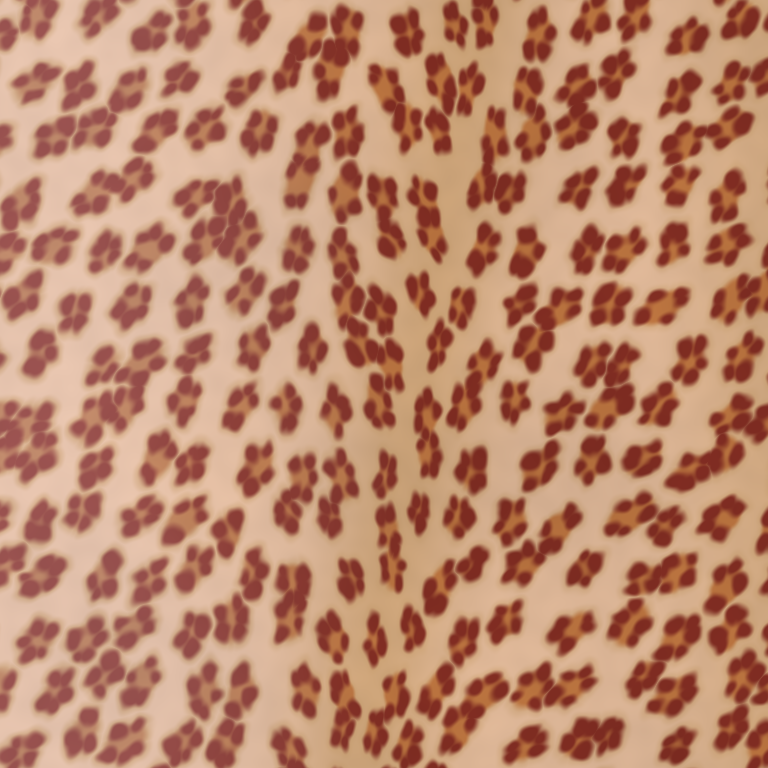
Reproduce this pattern procedurally as a Shadertoy shader.

```glsl
const vec3 CREAM      = vec3(0.90, 0.765, 0.68);
const vec3 ROSE_CREAM = vec3(0.85, 0.70, 0.58);
const vec3 TAN        = vec3(0.77, 0.61, 0.43);
const vec3 PALE_CORE  = vec3(0.75, 0.54, 0.42);
const vec3 AMBER_CORE = vec3(0.71, 0.44, 0.24);
const vec3 MAUVE      = vec3(0.60, 0.32, 0.31);
const vec3 MAROON     = vec3(0.49, 0.17, 0.13);

const vec2 GRID = vec2(15.0, 14.0);
const int BLOBS = 5;
const float TAU = 6.2831853;

vec2 hash2(vec2 p) {
    vec3 q = fract(p.xyx * vec3(0.1031, 0.1030, 0.0973));
    q += dot(q, q.yzx + 33.33);
    return fract((q.xx + q.yz) * q.zy);
}

float gradientDot(vec2 cell, vec2 offset) {
    float a = TAU * hash2(cell + 71.0).x;
    return dot(vec2(cos(a), sin(a)), offset);
}

float gradientNoise(vec2 p) {
    vec2 i = floor(p), f = fract(p);
    vec2 u = f * f * f * (f * (f * 6.0 - 15.0) + 10.0);
    vec2 e = vec2(0.0, 1.0);
    float low  = mix(gradientDot(i, f), gradientDot(i + e.yx, f - e.yx), u.x);
    float high = mix(gradientDot(i + e.xy, f - e.xy), gradientDot(i + e.yy, f - e.yy), u.x);
    return mix(low, high, u.y);
}

float smoothMin(float a, float b, float k) {
    float h = max(k - abs(a - b), 0.0) / k;
    return min(a, b) - 0.25 * h * h * k;
}

float ellipse(vec2 p, vec2 radii) {
    return (length(p / radii) - 1.0) * min(radii.x, radii.y);
}

vec2 rotate(vec2 p, float a) {
    float c = cos(a), s = sin(a);
    return vec2(c * p.x + s * p.y, c * p.y - s * p.x);
}

float bell(float x, float width) {
    return exp(-x * x / (width * width));
}

// Centre line of the slanted fold in the cloth
float foldLine(float y) {
    return mix(0.47, 0.62, y);
}

// Spots lean right at both sides and stand upright near the middle
float furAngle(vec2 p) {
    return 0.88 + 0.92 * bell(p.x - foldLine(p.y) + 0.06, 0.17);
}

// One rosette: x = distance to the dark ring, y = distance to the core
vec2 rosette(vec2 p, vec2 id) {
    vec2 shape = hash2(id + 19.0);
    vec2 ring = vec2(0.026, 0.0145) * mix(0.68, 1.08, sqrt(shape.x));
    ring.x *= mix(0.82, 1.08, shape.y);
    float dark = 1.0;
    for (int i = 0; i < BLOBS; i++) {
        vec2 r = hash2(id * 3.7 + float(i) * 13.1 + 5.0);
        float a = TAU * (float(i) + 0.75 * r.x + shape.y) / float(BLOBS);
        vec2 centre = ring * vec2(cos(a), sin(a));
        vec2 radii = vec2(0.0130, 0.0088) * mix(0.72, 1.15, r.y);
        dark = smoothMin(dark, ellipse(p - centre, radii), 0.004);
    }
    return vec2(dark, ellipse(p, ring * 1.08));
}

// Nearest ring and core over the jittered grid
vec2 spots(vec2 p) {
    vec2 home = floor(p * GRID), nearest = vec2(1.0);
    for (int y = -1; y <= 1; y++)
    for (int x = -1; x <= 1; x++) {
        vec2 id = home + vec2(x, y);
        vec2 rnd = hash2(id);
        float stagger = 0.25 * (mod(id.y, 2.0) - 0.5);
        vec2 centre = (id + 0.5 + 0.46 * (rnd - 0.5) + vec2(stagger, 0.0)) / GRID;
        float angle = furAngle(centre) + 0.6 * (hash2(id + 47.0).x - 0.5);
        nearest = min(nearest, rosette(rotate(p - centre, angle), id));
    }
    return nearest;
}

float coverage(float d, float softness) {
    return 1.0 - smoothstep(-softness, softness, d);
}

void mainImage(out vec4 fragColor, in vec2 fragCoord) {
    vec2 uv = fragCoord / iResolution.y;
    float across = uv.x - foldLine(uv.y);

    // Squeeze the print into the fold and roughen its outlines
    vec2 p = uv + vec2(0.018 * tanh(across / 0.06), 0.0);
    p += 0.006 * vec2(gradientNoise(uv * 42.0), gradientNoise(uv * 42.0 + 37.0));
    vec2 d = spots(p);

    // Lighting: washed out at the left, warm in the fold and at the right edge
    float mottling = gradientNoise(uv * 4.0);
    float warm = smoothstep(0.08, 0.58, uv.x + 0.12 * mottling);
    float shade = 0.75 * bell(across, 0.085) + 0.55 * smoothstep(0.82, 1.02, uv.x);
    vec3 cloth = mix(mix(CREAM, ROSE_CREAM, warm), TAN, min(shade, 1.0));
    vec3 core = mix(PALE_CORE, AMBER_CORE, warm);
    vec3 dark = mix(MAUVE, MAROON, warm);

    // Layers: cloth, tan fringe, core, dark ring
    float fringe = 1.0 - smoothstep(0.0, 0.010, min(d.x, d.y));
    vec3 color = mix(cloth, TAN, 0.6 * fringe);
    color = mix(color, core, coverage(d.y, 0.004));
    color = mix(color, dark, coverage(d.x, 0.0038));
    color *= 1.0 + 0.05 * mottling + 0.03 * gradientNoise(uv * 30.0);
    fragColor = vec4(color, 1.0);
}
```
